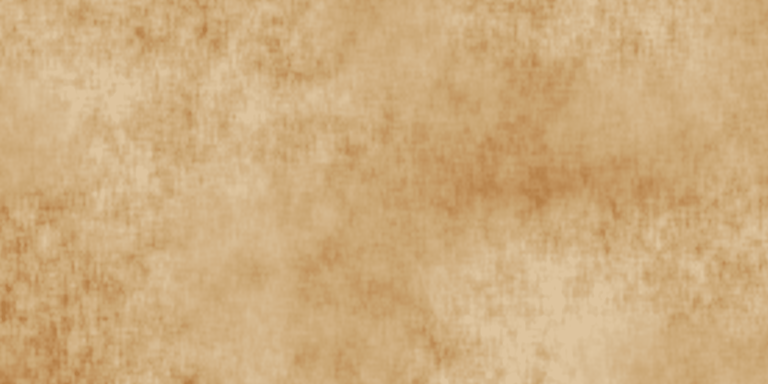
A Shadertoy shader for this texture:

```glsl
// Aged parchment: soft tan blotches, cloudy mottling, woven fibres and faint creases.
#define BLOTCH_SCALE 2.3
#define BLOTCH_DEPTH 6.0
#define MOTTLE_SCALE 15.0
#define MOTTLE_DEPTH 4.6
#define FIBRE_SCALE vec2(105.0, 36.0)
#define FIBRE_DEPTH 2.3
#define CREASE_DEPTH 0.4
#define EDGE_STAIN 0.6
#define MEAN_TONE 2.2

float hash(vec2 cell) {
    vec3 q = fract(cell.xyx * vec3(0.1031, 0.1030, 0.0973));
    q += dot(q, q.yzx + 33.33);
    return fract((q.x + q.y) * q.z);
}

float valueNoise(vec2 p) {
    vec2 cell = floor(p);
    vec2 f = fract(p);
    f = f * f * (3.0 - 2.0 * f);
    float low = mix(hash(cell), hash(cell + vec2(1.0, 0.0)), f.x);
    float high = mix(hash(cell + vec2(0.0, 1.0)), hash(cell + 1.0), f.x);
    return mix(low, high, f.y);
}

// Four octaves, normalised to 0..1; a higher gain is rougher
float fbm(vec2 p, float gain) {
    float sum = 0.0, total = 0.0, weight = 1.0;
    for (int i = 0; i < 4; i++) {
        sum += weight * valueNoise(p);
        total += weight;
        weight *= gain;
        p = p * 2.03 + vec2(17.3, 9.1);
    }
    return sum / total;
}

// Short threads running both across and down the sheet
float fibres(vec2 p) {
    float down = valueNoise(p * FIBRE_SCALE + 5.0);
    float across = valueNoise(p * FIBRE_SCALE.yx + 41.0);
    return 0.6 * down + 0.4 * across;
}

// Thin pale lines along a contour of smooth noise, broken into stretches
float creases(vec2 p) {
    float contour = abs(fbm(p * 1.7 + 63.0, 0.56) - 0.5);
    float stretches = smoothstep(0.5, 0.75, valueNoise(p * 3.0 + 29.0));
    return stretches * (1.0 - smoothstep(0.0, 0.02, contour));
}

// Tone 0..3 spans the four main tans, with a little room at both ends
vec3 parchmentColor(float tone) {
    const vec3 umber = vec3(0.71, 0.50, 0.28);
    const vec3 ochre = vec3(0.76, 0.58, 0.37);
    const vec3 tan1 = vec3(0.79, 0.65, 0.45);
    const vec3 sand = vec3(0.82, 0.69, 0.51);
    const vec3 cream = vec3(0.84, 0.73, 0.57);
    const vec3 pale = vec3(0.87, 0.77, 0.62);
    vec3 color = mix(umber, ochre, clamp(tone + 1.0, 0.0, 1.0));
    color = mix(color, tan1, clamp(tone, 0.0, 1.0));
    color = mix(color, sand, clamp(tone - 1.0, 0.0, 1.0));
    color = mix(color, cream, clamp(tone - 2.0, 0.0, 1.0));
    return mix(color, pale, clamp(tone - 3.0, 0.0, 1.0));
}

void mainImage(out vec4 fragColor, in vec2 fragCoord) {
    vec2 p = fragCoord / iResolution.y;

    // Large stains with gently warped outlines
    vec2 warp = vec2(fbm(p * 4.0 + 11.0, 0.56), fbm(p * 4.0 + 37.0, 0.56)) - 0.5;
    float blotch = fbm((p + 0.1 * warp) * BLOTCH_SCALE + 3.7, 0.56) - 0.5;

    // Fine wear, stronger in some regions than in others
    float wear = mix(0.6, 1.25, smoothstep(0.3, 0.7, valueNoise(p * 3.1 + 53.0)));
    float mottle = fbm(p * MOTTLE_SCALE * vec2(1.1, 0.9), 0.78) - 0.5;
    float weave = fibres(p) - 0.5;

    float tone = MEAN_TONE + BLOTCH_DEPTH * blotch;
    tone += wear * (MOTTLE_DEPTH * mottle + FIBRE_DEPTH * weave);
    tone += CREASE_DEPTH * creases(p + 0.05 * warp);
    tone -= EDGE_STAIN * (1.0 - smoothstep(0.0, 0.35, p.x));

    fragColor = vec4(parchmentColor(tone), 1.0);
}
```
